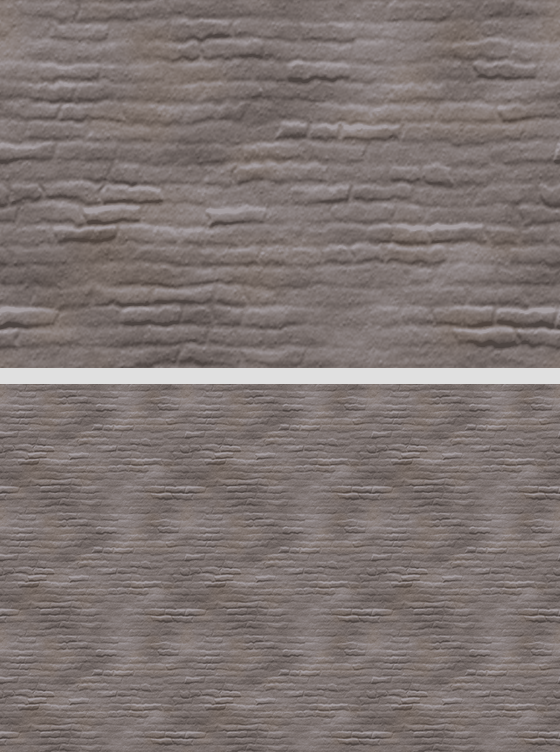
Top: one tile. Bottom: repeated 3 by 3.
A Shadertoy shader for this texture:

```glsl
// Old brick wall under thick taupe paint: worn courses, soft ledges, grainy plaster.
// A wrapping height field (bricks, lumps, pebbles) is lit from above by its fine and
// broad slope, and the resulting tone picks a colour between shadow, paint and sheen.

const vec2  BRICKS        = vec2(9.0, 18.0);   // repeats across and down
const vec2  PEBBLE_CELLS  = vec2(108.0, 72.0);
const float TOP_BEVEL     = 0.27;              // in course heights
const float BOTTOM_BEVEL  = 0.22;
const float JOINT_WIDTH   = 0.08;              // in brick lengths
const float HALF_BRICKS   = 0.22;              // share of bricks cut in two
const float FINE_GAIN     = 1.75;
const float BROAD_GAIN    = 0.66;
const float FINE_STEP     = 0.0036;            // in canvas heights
const float BROAD_STEP    = 0.0105;
const float TONE_BIAS     = 0.02;
const vec3  SHADOW_COLOUR = vec3(0.34, 0.305, 0.295);
const vec3  PAINT_COLOUR  = vec3(0.49, 0.45, 0.44);
const vec3  SHEEN_COLOUR  = vec3(0.62, 0.59, 0.60);
const vec3  OCHRE_TINT    = vec3(0.012, 0.003, -0.012);
const float TAU = 6.2831853;

float hash(vec2 p) {
    vec3 q = fract(vec3(p.xyx) * 0.1031);
    q += dot(q, q.yzx + 33.33);
    return fract((q.x + q.y) * q.z);
}

// Value noise that wraps after a whole number of cells
float noise(vec2 uv, vec2 cells) {
    vec2 p = uv * cells, i = floor(p), f = p - i;
    f = f * f * (3.0 - 2.0 * f);
    vec2 a = mod(i, cells), b = mod(i + 1.0, cells), seed = cells * 1.7;
    return mix(mix(hash(a + seed), hash(vec2(b.x, a.y) + seed), f.x),
               mix(hash(vec2(a.x, b.y) + seed), hash(b + seed), f.x), f.y);
}

// Cellular noise: sparse round grains caught in the paint
float pebbles(vec2 uv) {
    vec2 p = uv * PEBBLE_CELLS, i = floor(p);
    float bump = 0.0;
    for (int y = -1; y <= 1; y++)
    for (int x = -1; x <= 1; x++) {
        vec2 cell = i + vec2(x, y), id = mod(cell, PEBBLE_CELLS);
        vec2 centre = cell + vec2(hash(id + 3.1), hash(id + 71.7));
        float present = step(0.84, hash(id + 29.3));
        bump = max(bump, present * smoothstep(0.5, 0.1, length(p - centre)));
    }
    return bump;
}

// Raised bricks with uneven, partly buried outlines
float brickHeight(vec2 uv) {
    vec2 q = uv * BRICKS;
    q.y += 0.06 * sin(TAU * (2.0 * uv.x + uv.y)) + 0.04 * sin(TAU * (5.0 * uv.x - 2.0 * uv.y) + 1.3);
    q.y += 0.22 * (noise(uv, vec2(18.0, 18.0)) - 0.5) + 0.22 * (noise(uv, vec2(64.0, 45.0)) - 0.5);
    q.x += 0.14 * (noise(uv, vec2(30.0, 40.0)) - 0.5);

    float row = mod(floor(q.y), BRICKS.y);
    q.x += 0.5 * row + 0.4 * hash(vec2(row, 5.0));
    vec2 id = vec2(mod(floor(q.x), BRICKS.x), row), f = fract(q);

    // Each brick sits a little higher or lower in its course
    float sink = 0.08 * hash(id + 53.0);
    float course = smoothstep(0.0, TOP_BEVEL, 1.0 - f.y - sink)
                 * smoothstep(0.0, BOTTOM_BEVEL, f.y - 0.10 * hash(id + 87.0));
    float joint = smoothstep(0.0, JOINT_WIDTH, min(f.x, 1.0 - f.x));
    float cut = step(hash(id + 41.0), HALF_BRICKS);
    joint *= mix(1.0, smoothstep(0.0, JOINT_WIDTH, abs(f.x - 0.48)), cut);

    float level = smoothstep(0.0, TOP_BEVEL, 1.0 - f.y) * smoothstep(0.0, BOTTOM_BEVEL, f.y);
    float ledge = noise(vec2(uv.x, (row + 0.5) / BRICKS.y), vec2(8.0, BRICKS.y));
    float lift = hash(id + 17.0);
    float exposed = mix(0.55, 1.1, smoothstep(0.2, 0.75, noise(uv, vec2(8.0, 7.0))));
    return exposed * (0.56 * level * ledge * ledge + course * joint * (0.10 + 0.50 * lift * lift));
}

// Bricks with broad, flattened lumps of old mortar
float wallForm(vec2 uv) {
    return brickHeight(uv) + 0.50 * noise(uv, vec2(13.0, 15.0)) + 0.24 * noise(uv, vec2(36.0, 37.0));
}

float wallHeight(vec2 uv) {
    float h = wallForm(uv);
    h += 0.16 * noise(uv, vec2(81.0, 62.0));
    h += 0.13 * noise(uv, vec2(150.0, 104.0));
    h += 0.11 * noise(uv, vec2(288.0, 190.0));
    return h + 0.15 * pebbles(uv);
}

void mainImage(out vec4 fragColor, in vec2 fragCoord) {
    vec2 uv = fragCoord / iResolution.xy;
    vec2 up = vec2(0.0, FINE_STEP), side = vec2(FINE_STEP * 0.66, 0.0);
    vec2 reach = vec2(0.0, BROAD_STEP);

    // Light from above and slightly left, with soft shade under overhangs
    float slope = wallHeight(uv - up) - wallHeight(uv + up);
    slope += 0.22 * (wallHeight(uv + side) - wallHeight(uv - side));
    float broad = wallForm(uv - reach) - wallForm(uv + reach);
    float tone = TONE_BIAS + FINE_GAIN * slope + BROAD_GAIN * broad;

    // Broad fading and fine grain of the paint
    tone += 0.70 * (noise(uv, vec2(6.0, 7.0)) - 0.5) + 0.45 * (noise(uv, vec2(11.0, 16.0)) - 0.5);
    tone += 0.26 * (noise(uv, vec2(240.0, 160.0)) - 0.5);

    vec3 colour = tone < 0.0 ? mix(PAINT_COLOUR, SHADOW_COLOUR, min(-tone, 1.25))
                             : mix(PAINT_COLOUR, SHEEN_COLOUR, min(tone, 1.2));
    float stain = smoothstep(0.5, 0.95, noise(uv, vec2(11.0, 9.0)));
    colour += OCHRE_TINT * stain * (1.0 - smoothstep(0.3, 0.9, tone));
    fragColor = vec4(colour, 1.0);
}
```
